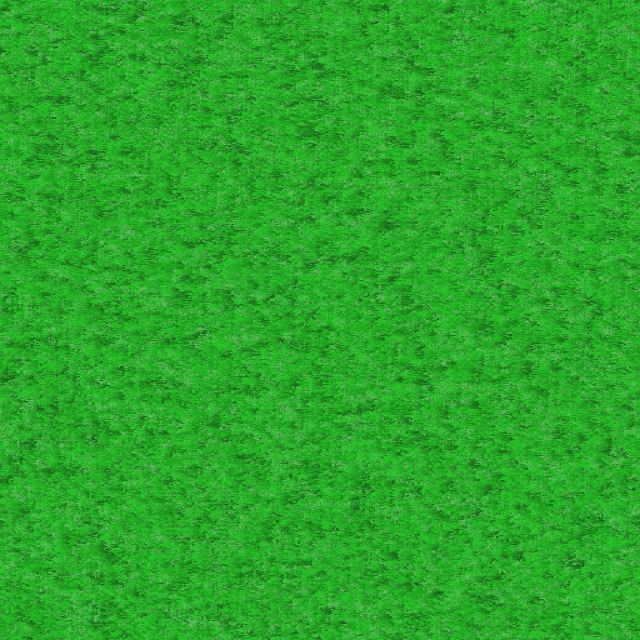
A Shadertoy shader for this texture:

```glsl
// Dense green turf with wind-combed horizontal blades, dark tufts and pale tips.

float hash(vec2 p) {
    return fract(sin(dot(p, vec2(127.1, 311.7))) * 43758.5453);
}

float noise(vec2 p) {
    vec2 cell = floor(p), f = fract(p);
    f = f * f * (3.0 - 2.0 * f);
    return mix(mix(hash(cell), hash(cell + vec2(1, 0)), f.x),
               mix(hash(cell + vec2(0, 1)), hash(cell + vec2(1, 1)), f.x), f.y);
}

// Two octaves on a turned lattice, so that no grid shows
float tufts(vec2 p) {
    p = mat2(0.8, 0.6, -0.6, 0.8) * p;
    return 0.55 * noise(p) + 0.45 * noise(p * 2.1 + 17.3);
}

void mainImage(out vec4 fragColor, in vec2 fragCoord) {
    vec2 uv = fragCoord / iResolution.y;

    // Fine grain, and blades one row high and a few columns long
    float grain = noise(uv * 512.0 - 0.5);
    float blade = noise(uv * vec2(230.0, 512.0) - 0.5 + vec2(37.0, 91.0));

    // Blades push the tufts sideways to fray their edges
    vec2 combed = uv + vec2((blade - 0.5) * 0.012 + (grain - 0.5) * 0.012, 0.0);
    float clump = tufts(combed * vec2(92.0, 112.0));
    float shade = tufts(combed * vec2(70.0, 88.0) + 53.0);

    // Brightness of the green, with deep narrow gaps between tufts
    float green = 0.677 + 0.22 * (clump - 0.5) + 0.16 * (blade - 0.5)
                + 0.13 * (grain - 0.5);
    float gap = 0.8 * shade + 0.2 * (1.0 - blade);
    green -= 0.17 * smoothstep(0.48, 0.8, gap);
    green = clamp(green, 0.37, 0.755);

    // Dry, greyish tips on the lit blades
    float dry = 0.5 * tufts(combed * vec2(80.0, 100.0) + 29.0)
              + 0.5 * noise(uv * 512.0 + vec2(210.5, 130.5));
    float pale = smoothstep(0.44, 0.92, dry) * smoothstep(0.46, 0.62, green);

    float redBlue = 0.115 + 0.03 * smoothstep(0.58, 0.76, green) + 0.3 * pale;
    green = mix(green, 0.72, 0.75 * pale);
    fragColor = vec4(redBlue, green, redBlue, 1.0);
}
```
